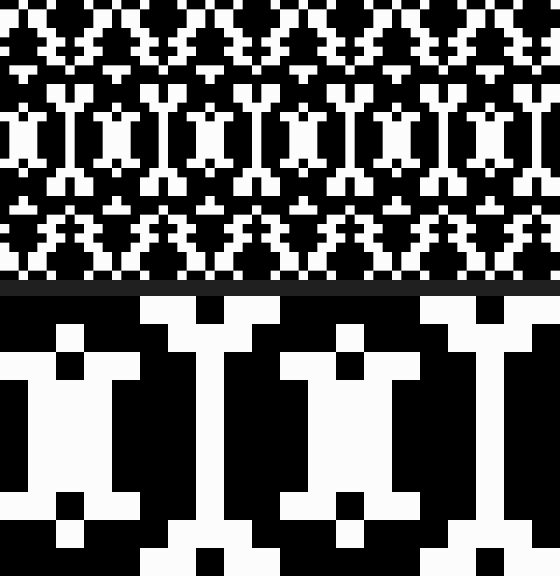
Top, the full canvas; bottom, a detail of the centre.
Write a Shadertoy shader that draws this pattern.

```glsl
// Black and white stepped knit band: six mirrored columns of posts, spools and zigzags.

const float ROWS = 30.0;          // cells down the canvas
const float REPEAT_CELLS = 10.0;  // cells across one repeat
const float SPOOL_AXIS = 2.5;     // mirror axis of the first repeat
const vec3 INK = vec3(0.0);
const vec3 PAPER = vec3(0.99);

// Area of the pixel footprint covered by a block of cells
float block(vec2 p, float px, vec2 corner, vec2 size) {
    vec2 low = max(p - 0.5 * px, corner);
    vec2 high = min(p + 0.5 * px, corner + size);
    vec2 cover = clamp((high - low) / px, 0.0, 1.0);
    return cover.x * cover.y;
}

// Mirror left-right about each axis and up-down about the middle line
vec2 foldCells(vec2 cell) {
    float half_ = 0.5 * REPEAT_CELLS;
    float x = abs(mod(cell.x - SPOOL_AXIS + half_, REPEAT_CELLS) - half_);
    return vec2(x + 0.5, abs(cell.y - 0.5 * ROWS));
}

// Wide body with notched ends and a bead beyond each notch
float spool(vec2 p, float px) {
    return block(p, px, vec2(0.0, -1.0), vec2(2.0, 3.0))
         + block(p, px, vec2(1.0, 2.0), vec2(2.0, 1.0))
         + block(p, px, vec2(0.0, 3.0), vec2(1.0));
}

// Thin post that opens into a forked head
float post(vec2 p, float px) {
    return block(p, px, vec2(5.0, -1.0), vec2(1.0, 5.0))
         + block(p, px, vec2(4.0, 3.0), vec2(1.0))
         + block(p, px, vec2(3.0, 4.0), vec2(2.0));
}

// Small T with its stem towards the middle
float tee(vec2 p, float px) {
    return block(p, px, vec2(0.0, 6.0), vec2(1.0, 2.0))
         + block(p, px, vec2(1.0, 7.0), vec2(1.0));
}

// Alternating steps that join the tip bead to the outer blocks
float zigzag(vec2 p, float px) {
    float cover = block(p, px, vec2(5.0, 7.0), vec2(1.0));
    for (int i = 0; i < 4; i++) {
        float start = 3.0 - float(i % 2);
        cover += block(p, px, vec2(start, 8.0 + float(i)), vec2(2.0, 1.0));
    }
    cover += block(p, px, vec2(1.0, 12.0), vec2(2.0));
    cover += block(p, px, vec2(0.0, 14.0), vec2(1.0));
    return cover + block(p, px, vec2(3.0, 14.0), vec2(1.0));
}

void mainImage(out vec4 fragColor, in vec2 fragCoord) {
    float px = ROWS / iResolution.y;
    vec2 p = foldCells(fragCoord * px);
    float cover = spool(p, px) + post(p, px) + tee(p, px) + zigzag(p, px);
    fragColor = vec4(mix(INK, PAPER, clamp(cover, 0.0, 1.0)), 1.0);
}
```
